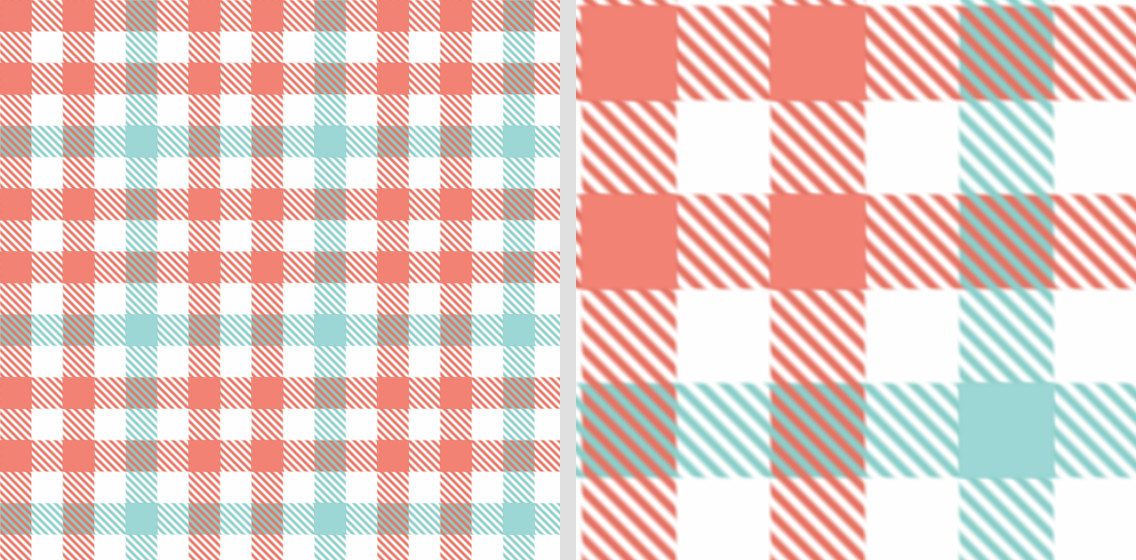
Left, the full canvas; right, a detail of the centre.
Give the GLSL for this pattern, as a Shadertoy shader.

```glsl
#define CELLS 17.81          // checks across the canvas height
#define TWILLS 4.0           // diagonal ribs per check
#define RIB_WIDTH 0.5        // share of each rib taken by the warp
#define SOFTNESS 0.0021      // edge blur as a share of the canvas
#define WHITE vec3(0.995, 0.997, 0.995)
#define CORAL_RIB vec3(0.90, 0.45, 0.39)
#define CORAL_SOLID vec3(0.95, 0.51, 0.455)
#define TEAL_RIB vec3(0.55, 0.81, 0.79)
#define TEAL_SOLID vec3(0.61, 0.84, 0.835)

const float SETT = 6.0;      // checks in one repeat of the thread order

// Coverage of a one-check-wide band, repeated once per sett, on both axes
vec2 band(vec2 p, float center, float blur) {
    vec2 d = abs(mod(p - center + 0.5 * SETT, SETT) - 0.5 * SETT) - 0.5;
    return 1.0 - smoothstep(-blur, blur, d);
}

vec3 threadColor(float coral, float teal) {
    return mix(mix(WHITE, CORAL_RIB, coral), TEAL_RIB, teal);
}

// Diagonal ribs: 1 where the warp lies on top, 0 where the weft does
float twill(vec2 p, float blur) {
    float rib = fract((p.x - p.y) * TWILLS);
    float d = abs(rib - 0.5) - 0.5 * RIB_WIDTH;
    float w = blur * TWILLS * sqrt(2.0);
    return 1.0 - smoothstep(-w, w, d);
}

void mainImage(out vec4 fragColor, in vec2 fragCoord) {
    // Check units, measured from the top left corner
    vec2 p = vec2(fragCoord.x, iResolution.y - fragCoord.y) * CELLS / iResolution.y;
    float blur = max(SOFTNESS, 0.7 / iResolution.y) * CELLS;

    // Thread order: coral, white, coral, white, teal, white
    vec2 coral = band(p, 0.5, blur) + band(p, 2.5, blur);
    vec2 teal = band(p, 4.5, blur);

    // Weave the two thread directions
    vec3 warp = threadColor(coral.x, teal.x);
    vec3 weft = threadColor(coral.y, teal.y);
    vec3 color = mix(weft, warp, twill(p, blur));

    // Flat checks where like colours cross
    color = mix(color, CORAL_SOLID, coral.x * coral.y);
    color = mix(color, TEAL_SOLID, teal.x * teal.y);

    fragColor = vec4(color, 1.0);
}
```
